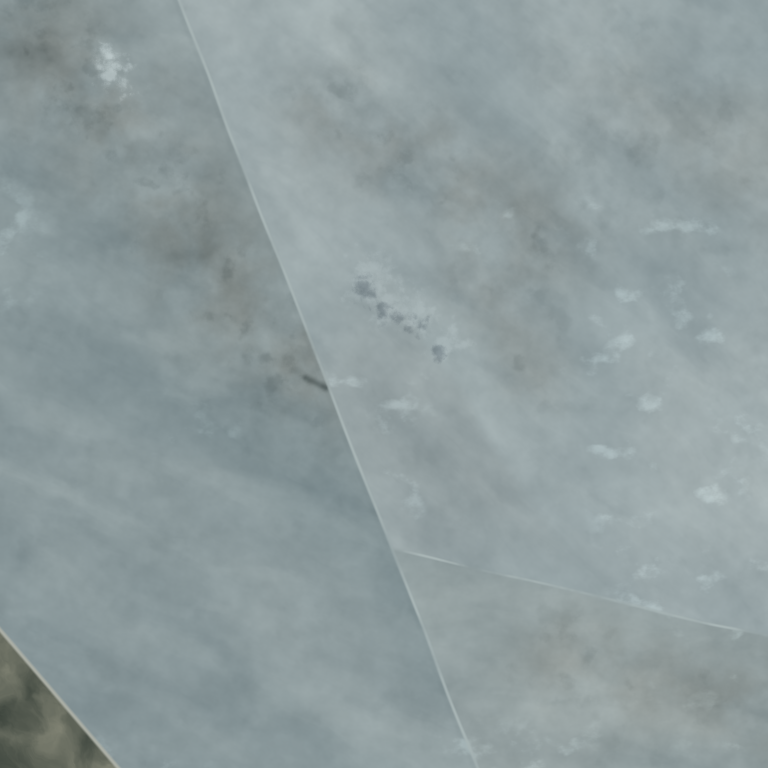
Reproduce this texture procedurally as a WebGL 1 fragment shader.

```glsl
precision highp float;
// Worn blue-grey stone slabs divided by thin pale seams, with a dark corner.
// Warped, stretched noise gives cloudy veins; soft bands carry rust stains,
// and thresholded noise adds pits, chalky flecks and a chipped scar.

uniform vec2 u_resolution;

const vec3 LEFT_SLAB = vec3(0.540, 0.596, 0.606);
const vec3 RIGHT_SLAB = vec3(0.598, 0.650, 0.659);
const vec3 LOWER_SLAB = vec3(0.568, 0.618, 0.622);
const vec3 CORNER_STONE = vec3(0.370, 0.390, 0.345);
const vec3 SEAM_PALE = vec3(0.655, 0.705, 0.705);
const vec3 RUST_SHIFT = vec3(-0.046, -0.070, -0.088);

float hash(vec2 p) {
  vec3 q = fract(p.xyx * 0.1031);
  q += dot(q, q.yzx + 33.33);
  return fract((q.x + q.y) * q.z);
}

float noise(vec2 p) {
  vec2 cell = floor(p), f = fract(p);
  f = f * f * (3.0 - 2.0 * f);
  float low = mix(hash(cell), hash(cell + vec2(1, 0)), f.x);
  float high = mix(hash(cell + vec2(0, 1)), hash(cell + vec2(1, 1)), f.x);
  return mix(low, high, f.y);
}

float fbm(vec2 p) {
  float sum = 0.0, weight = 0.516;
  for (int i = 0; i < 5; i++) {
    sum += weight * noise(p);
    p = mat2(1.6, 1.2, -1.2, 1.6) * p + 17.3;
    weight *= 0.5;
  }
  return sum;
}

// Signed distance to the line a-b, positive on the left of its direction.
float side(vec2 p, vec2 a, vec2 b) {
  return dot(p - a, normalize(vec2(a.y - b.y, b.x - a.x)));
}

float segment(vec2 p, vec2 a, vec2 b) {
  vec2 d = b - a;
  return length(p - a - d * clamp(dot(p - a, d) / dot(d, d), 0.0, 1.0));
}

float band(vec2 p, vec2 a, vec2 b, float width) {
  float d = segment(p, a, b) / width;
  return exp(-d * d);
}

// Cloudy veins stretched along one direction, centred on zero.
float veins(vec2 p, float angle, vec2 scale, float seed) {
  vec2 dir = vec2(cos(angle), sin(angle));
  vec2 q = vec2(dot(p, dir), dot(p, vec2(-dir.y, dir.x))) * scale + seed;
  vec2 warp = vec2(fbm(q + 3.1), fbm(q + 9.7)) - 0.5;
  return fbm(q + 1.2 * warp) - 0.5;
}

vec3 slab(vec2 p, vec3 tint, float angle, float seed, float rust) {
  float broad = veins(p, angle, vec2(3.0, 6.0), seed);
  float streak = veins(p, angle + 0.15, vec2(9.0, 22.0), seed + 5.0);
  float mottle = fbm(p * 30.0 + seed) - 0.5;
  float grit = fbm(p * 75.0 + seed + 13.0) - 0.5;
  float patchy = smoothstep(0.30, 0.68, fbm(p * 13.0 + seed + 21.0));
  float pits = smoothstep(0.60, 0.82, fbm(p * 34.0 + seed + 40.0));
  float chalk = smoothstep(0.62, 0.86, fbm(p * vec2(26.0, 34.0) + seed + 60.0));
  chalk *= smoothstep(0.48, 0.66, noise(p * 4.5 + seed + 70.0));
  vec3 color = tint + broad * vec3(0.105, 0.090, 0.080);
  color += streak * vec3(0.105, 0.100, 0.092);
  color += mottle * (0.045 + 0.06 * rust) + grit * (0.030 + 0.03 * rust);
  color += RUST_SHIFT * rust * (0.25 + 0.8 * patchy);
  color -= pits * (0.012 + 0.045 * rust);
  return color + chalk * vec3(0.085, 0.092, 0.092);
}

float seam(float d, float width) {
  return 1.0 - smoothstep(0.0, width, abs(d));
}

// Soft ragged blots strung along a line, broken up by noise.
float scar(vec2 p, vec2 a, vec2 b, float size) {
  float mark = 0.0;
  for (int i = 0; i < 6; i++) {
    float k = float(i);
    vec2 jitter = vec2(hash(vec2(k, 3.0)), hash(vec2(k, 8.0))) - 0.5;
    float d = length(p - mix(a, b, k / 5.0) - jitter * 0.025);
    d += (fbm(p * 70.0 + k) - 0.5) * size * 3.2;
    mark = max(mark, 1.0 - smoothstep(-0.3 * size, size, d));
  }
  return mark;
}

void main() {
  vec2 p = gl_FragCoord.xy / u_resolution;
  vec2 top = vec2(0.234, 1.0), foot = vec2(0.622, 0.0);
  vec2 fork = vec2(0.520, 0.284), edge = vec2(1.0, 0.172);
  float wobble = (noise(p * 11.0) - 0.5) * 0.005;
  float across = side(p, top, foot) + wobble;
  float above = side(p, fork, edge) + wobble;
  float corner = side(p, vec2(0.0, 0.180), vec2(0.154, 0.0));

  // Rust stains follow the diagonal grain.
  float leftRust = 0.85 * band(p, vec2(0.06, 0.94), vec2(0.39, 0.52), 0.085);
  float rightRust = 0.75 * band(p, vec2(0.44, 0.86), vec2(0.70, 0.69), 0.07)
    + 0.5 * band(p, vec2(0.63, 0.62), vec2(0.70, 0.51), 0.05)
    + 0.45 * band(p, vec2(0.82, 0.86), vec2(1.0, 0.78), 0.10);
  float lowerRust = 0.55 * band(p, vec2(0.74, 0.14), vec2(1.0, 0.08), 0.07);

  // Three slabs, the scar with its pale rim, and a faint worn ridge.
  vec3 left = slab(p, LEFT_SLAB, -0.55, 2.0, leftRust);
  vec3 right = slab(p, RIGHT_SLAB, -0.85, 31.0, rightRust);
  vec3 lower = slab(p, LOWER_SLAB, -0.25, 57.0, lowerRust);
  vec2 scarA = vec2(0.465, 0.635), scarB = vec2(0.562, 0.545);
  float ridge = side(p, scarB, vec2(0.66, 0.40)) + 0.03 * (fbm(p * 12.0) - 0.5);
  float worn = band(p, vec2(0.50, 0.50), vec2(0.60, 0.38), 0.11);
  right -= vec3(0.026, 0.032, 0.034) * worn * (1.0 - smoothstep(-0.01, 0.012, ridge));
  right += 0.045 * scar(p - vec2(0.006, 0.010), scarA, scarB, 0.030);
  right -= vec3(0.12, 0.12, 0.11) * scar(p, scarA, scarB, 0.014);
  left -= 0.16 * band(p, vec2(0.398, 0.508), vec2(0.424, 0.495), 0.0045);
  left += 0.13 * scar(p, vec2(0.138, 0.915), vec2(0.162, 0.880), 0.018);

  // Join the slabs, then draw the worn, broken seams.
  float onRight = smoothstep(-0.004, 0.004, across);
  right = mix(lower, right, smoothstep(-0.004, 0.004, above));
  vec3 color = mix(left, right, onRight);
  float wear = smoothstep(0.22, 0.72, fbm(p * 18.0 + 4.0));
  color -= 0.012 * seam(across + 0.005, 0.005);
  color = mix(color, SEAM_PALE, (0.35 + 0.65 * wear) * seam(across, 0.0036));
  color = mix(color, SEAM_PALE, 1.1 * wear * onRight * seam(above, 0.0030));

  // Dark mottled stone fills the corner beyond its own bright seam.
  float blotch = veins(p, -0.9, vec2(20.0, 26.0), 80.0);
  vec3 dark = CORNER_STONE + blotch * vec3(0.36, 0.33, 0.29);
  color = mix(dark, color, smoothstep(-0.003, 0.002, corner));
  color = mix(color, vec3(0.69, 0.70, 0.66), 0.9 * seam(corner, 0.0045));
  gl_FragColor = vec4(color, 1.0);
}
```
